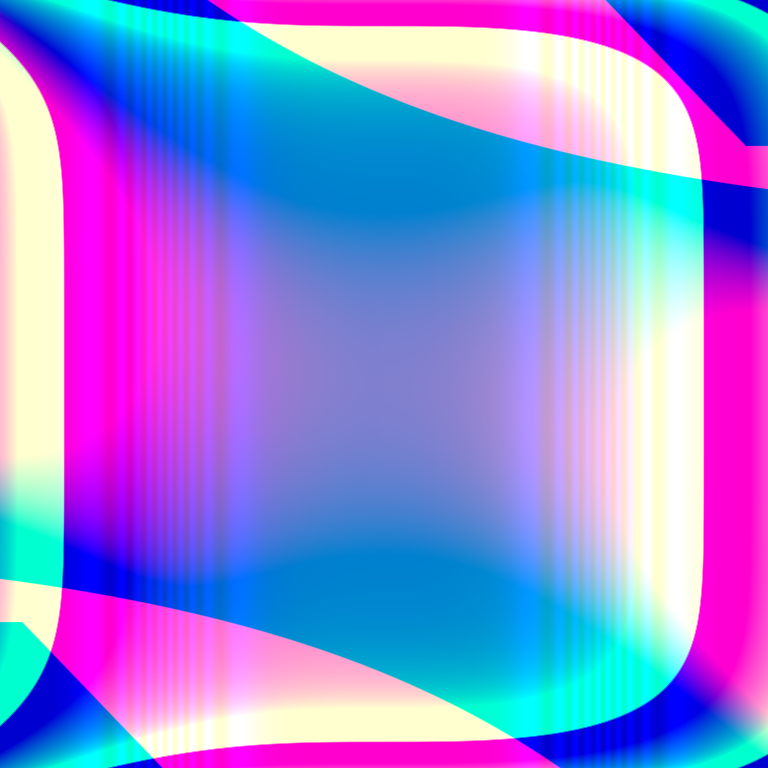
Write a WebGL 2 fragment shader that draws this background.

```glsl
#version 300 es
precision highp float;
// Saturated tangent fields: a rounded cell, crossing arcs and fine vertical bands.

uniform vec2 u_resolution;
out vec4 fragColor;

const float PI = 3.14159265;

// Green: repeating cells bounded by a cubic in x and a steep power in y
const vec2 CELL_SIZE = vec2(0.833, 0.932);
const float CELL_POWER = 7.0;

// Red: two mirrored exponential arcs, with a wedge beyond each
const float ARC_BASE = 0.39;
const float ARC_HEIGHT = 0.363;
const float ARC_DECAY = 1.13;
const vec3 SADDLE = vec3(0.80, 0.20, 0.95);   // weights of xx, xy, yy
const vec2 TWIST = vec2(2.5, 3.1);            // weights of xxxy, xyyy
const float WEDGE_OFFSET = 1.6;
const float WEDGE_SLOPE = 1.04;
const float WEDGE_FLOOR = 0.62;

// Blue: a wave whose phase races through a narrow belt
const float BELT_CENTER = 0.57;
const float BELT_WIDTH = 0.065;
const float BELT_WAVES = 10.0;
const float BLUE_MEAN = 0.91;
const float BLUE_SWING = 0.10;

// Smooth step across a zero contour, about one and a half pixels wide
float edge(float d) {
    float w = 0.75 * fwidth(d);
    return smoothstep(-w, w, d);
}

float arcHeight(float x) {
    return ARC_BASE + ARC_HEIGHT * exp(-ARC_DECAY * x);
}

// Tangent ramp that wraps from one to zero at each cell boundary
float cellField(vec2 p) {
    vec2 q = p / CELL_SIZE;
    float level = q.x * q.x * q.x + pow(abs(q.y), CELL_POWER);
    float phase = fract(0.5 * level + 0.5);
    float ramp = clamp(0.5 + 0.5 * tan(PI * (phase - 0.5)), 0.0, 1.0);
    float gap = min(phase, 1.0 - phase) / (0.4 * fwidth(level));
    return mix(0.5, ramp, smoothstep(0.0, 1.0, gap));
}

// Twisted saddle between the arcs, full red outside, none in the wedges
float arcField(vec2 p) {
    float upper = arcHeight(p.x) - p.y;
    float lower = arcHeight(-p.x) + p.y;
    float saddle = dot(SADDLE, vec3(p.x * p.x, -p.x * p.y, -p.y * p.y));
    saddle += p.x * p.y * dot(TWIST, vec2(-p.x * p.x, p.y * p.y));
    float inner = clamp(0.5 + saddle / max(upper * lower, 0.01), 0.0, 1.0);
    float red = mix(1.0, inner, edge(min(upper, lower)));

    vec2 q = p.y < 0.0 ? -p : p;
    float wedge = q.y - max(WEDGE_OFFSET - WEDGE_SLOPE * q.x, WEDGE_FLOOR);
    return red * (1.0 - edge(wedge));
}

float bandField(float x) {
    float turns = BELT_WAVES / (1.0 + exp((BELT_CENTER - abs(x)) / BELT_WIDTH));
    return BLUE_MEAN - BLUE_SWING * cos(2.0 * PI * turns);
}

void main() {
    vec2 p = 2.0 * gl_FragCoord.xy / u_resolution - 1.0;
    vec3 color = vec3(arcField(p), cellField(p), bandField(p.x));
    fragColor = vec4(clamp(color, 0.0, 1.0), 1.0);
}
```
